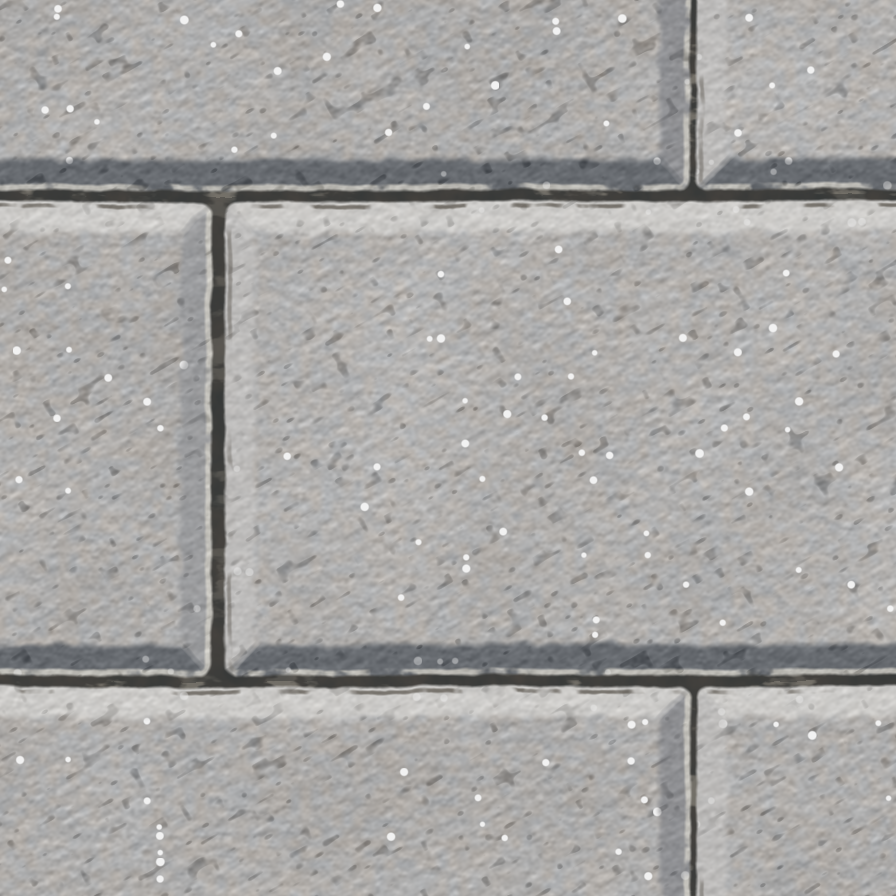
A WebGL 2 fragment shader for this texture:

```glsl
#version 300 es
precision highp float;

uniform vec2 u_resolution;
out vec4 fragColor;

float hash(vec2 p) {
  vec3 q = fract(p.xyx * vec3(0.1031, 0.1030, 0.0973));
  q += dot(q, q.yzx + 33.33);
  return fract((q.x + q.y) * q.z);
}

float noise(vec2 p) {
  vec2 i = floor(p), f = fract(p);
  f = f * f * (3.0 - 2.0 * f);
  return mix(mix(hash(i), hash(i + vec2(1, 0)), f.x),
             mix(hash(i + vec2(0, 1)), hash(i + vec2(1, 1)), f.x), f.y);
}

float fbm(vec2 p) {
  float sum = 0.0, amp = 0.5;
  for (int i = 0; i < 4; i++) {
    sum += amp * noise(p);
    p = mat2(1.6, 1.2, -1.2, 1.6) * p + 7.3;
    amp *= 0.5;
  }
  return sum;
}

float roundBox(vec2 p, vec2 halfSize, float radius) {
  vec2 q = abs(p) - halfSize + radius;
  return length(max(q, 0.0)) + min(max(q.x, q.y), 0.0) - radius;
}

// Diagonal relief of the sanded concrete, around zero
float concreteGrain(vec2 uv) {
  vec2 q = mat2(0.87, -0.5, 0.5, 0.87) * uv;
  vec2 coarse = q * vec2(95, 150), fine = q * vec2(190, 260) + 31.0;
  float relief = noise(coarse) - noise(coarse + vec2(0.2, 0.7));
  relief += 0.7 * (noise(fine) - noise(fine + vec2(0.3, 0.6)));
  float pits = smoothstep(0.77, 0.95, noise(q * vec2(75, 130) + 83.0));
  return 0.085 * relief + 0.05 * (noise(uv * 230.0) - 0.5) - 0.14 * pits;
}

// Rare bright mineral grains
float sparkle(vec2 uv) {
  vec2 cell = floor(uv * 70.0), f = fract(uv * 70.0);
  vec2 center = 0.3 + 0.4 * vec2(hash(cell + 5.0), hash(cell + 19.0));
  float size = 0.12 + 0.14 * hash(cell + 41.0);
  return step(0.965, hash(cell)) * (1.0 - smoothstep(size, size + 0.16, length(f - center)));
}

void main() {
  vec2 uv = gl_FragCoord.xy / u_resolution;
  float px = 1.0 / min(u_resolution.x, u_resolution.y);

  // Running bond with slightly uneven edges
  vec2 period = vec2(1.067, 0.5417);
  vec2 wobble = vec2(fbm(uv * 38.0), fbm(uv * 38.0 + 57.0)) - 0.47;
  vec2 p = uv + 0.0055 * wobble;
  p.y += 0.004 * (noise(vec2(uv.x * 5.0, 3.0)) - 0.5);
  float row = floor((p.y - 0.240) / period.y);
  float odd = mod(row, 2.0);
  float shift = mix(0.2435, 0.774, odd);
  vec2 brick = vec2(floor((p.x - shift) / period.x), row);
  vec2 local = p - vec2(shift, 0.240) - (brick + 0.5) * period;

  // Distances to the left, right, bottom and top sides
  vec2 halfSize = 0.5 * period - vec2(mix(0.0075, 0.0035, odd), 0.0065);
  vec4 edge = vec4(local + halfSize, halfSize - local).xzyw;
  float nearest = min(min(edge.x, edge.y), min(edge.z, edge.w));
  vec4 side = 1.0 - smoothstep(0.0, 0.006, edge - nearest);
  side /= dot(side, vec4(1));
  float depth = -roundBox(local, halfSize, 0.013);

  // Concrete face with faint warm and cool mottling
  float grain = concreteGrain(uv);
  float mottle = fbm(uv * 9.0 + 13.0) - 0.47;
  float tint = noise(uv * 85.0 + 71.0) - 0.5;
  vec3 face = vec3(0.692, 0.686, 0.680) + 0.07 * mottle;
  face += 0.02 * (hash(brick + 9.0) - 0.5);
  face += vec3(0.028, 0.0, -0.030) * tint;

  // Bevels lit from above
  vec3 bevel = side.x * vec3(0.745, 0.74, 0.735)
             + side.y * mix(vec3(0.595, 0.60, 0.61), vec3(0.54, 0.545, 0.56), odd)
             + side.z * vec3(0.405, 0.42, 0.44)
             + side.w * vec3(0.815, 0.81, 0.80);
  float rough = 0.006 * (noise(uv * 60.0) - 0.5);
  float bevelMask = 1.0 - smoothstep(0.029, 0.039, depth + rough);
  vec3 color = mix(face, bevel, bevelMask * (0.88 + 0.12 * side.z));
  color += grain * mix(1.0, 0.75, bevelMask);

  // Chipped pale lip along the shaded sides
  float lip = 1.0 - smoothstep(0.0045, 0.0085, depth);
  lip *= smoothstep(0.22, 0.45, fbm(uv * 33.0 + 21.0));
  color = mix(color, vec3(0.80, 0.79, 0.76) + grain, lip * (side.y + side.z) * 0.85);

  // Worn brown crack just inside the lit sides
  float crack = 1.0 - smoothstep(0.0006, 0.0026 + px, abs(depth - 0.0055));
  crack *= smoothstep(0.43, 0.58, fbm(uv * vec2(24, 18) + 45.0));
  color = mix(color, vec3(0.36, 0.34, 0.31), crack * (side.x * 0.6 + side.w) * 0.75);

  color = mix(color, vec3(0.95), sparkle(uv) * (1.0 - bevelMask * 0.6));

  // Dark joint with scraps of sand
  vec3 joint = mix(vec3(0.20, 0.215, 0.215), vec3(0.29, 0.27, 0.25), fbm(uv * 45.0));
  float sand = smoothstep(0.53, 0.68, fbm(uv * vec2(28, 55) + 64.0));
  joint = mix(joint, vec3(0.56, 0.54, 0.50), sand * mix(0.3, 0.65, odd));
  color = mix(joint, color, smoothstep(-0.0012 - px, 0.0012 + px, depth));

  fragColor = vec4(clamp(color, 0.0, 1.0), 1.0);
}
```
